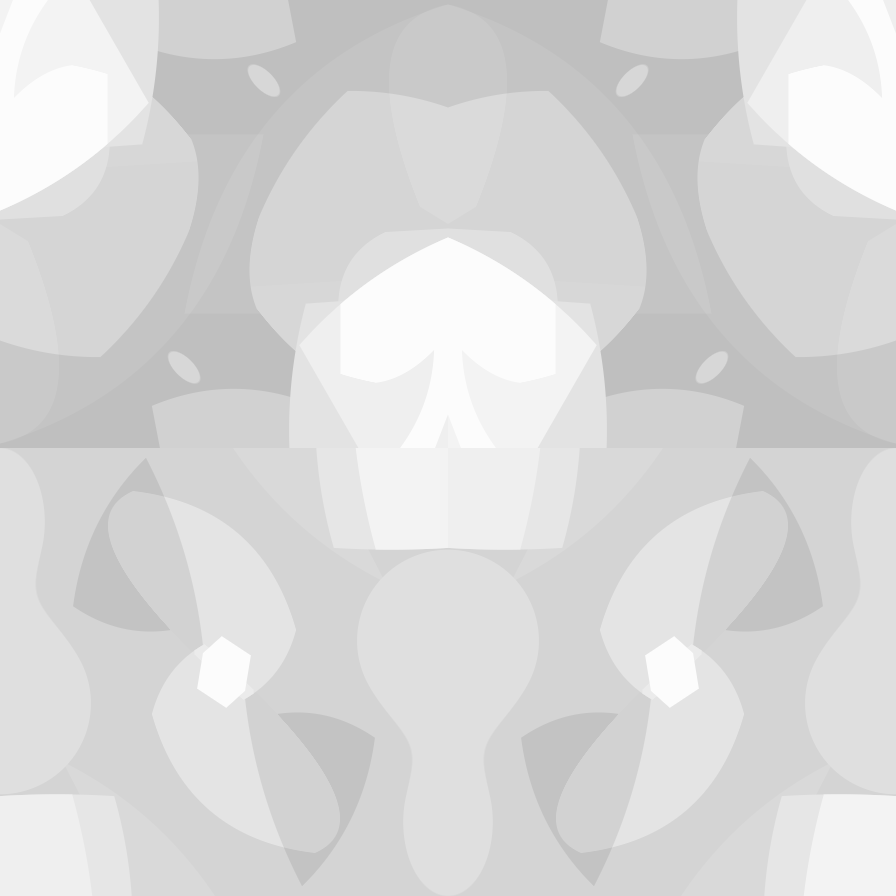
This background is drawn by a Shadertoy shader. Its source:

```glsl
// Grey translucent-looking paper shapes, mirrored left to right in two bands.
// Each band is a tile with half-turn symmetry: every shape is drawn at p and 1-p.
// Shapes are intersections of parabolic edges, painted from back to front.

float pixelSize;

// Positive to the left of the chord a-b; bulge pushes the edge to the right.
float side(vec2 p, vec2 a, vec2 b, float bulge) {
    vec2 dir = normalize(b - a), r = p - a;
    float t = dot(r, dir) / distance(a, b);
    return dir.x * r.y - dir.y * r.x + 4.0 * bulge * t * (1.0 - t);
}

float cover(float d) { return clamp(d / pixelSize + 0.5, 0.0, 1.0); }

void paint(inout float grey, float d, float tone) { grey = mix(grey, tone, cover(d)); }

float all3(float a, float b, float c) { return min(a, min(b, c)); }

// Upper band: soft bell and curved panel behind the dome
void upperBack(inout float grey, vec2 p) {
    float bell = min(side(p, vec2(0.55, 0.45), vec2(0.0, 0.99), 0.10), p.y - 0.3);
    grey += 0.02 * cover(bell);
    float panel = min(side(p, vec2(0.643, 0.0), vec2(0.661, 0.094), 0.0),
                      side(p, vec2(0.661, 0.094), vec2(0.31, 0.10), 0.035));
    paint(grey, min(panel, p.x - 0.25), 0.82);
    // Small tilted seed
    vec2 c = p - vec2(0.589, 0.18);
    vec2 seed = vec2(c.x + c.y, c.x - c.y) * 0.7071 / vec2(0.046, 0.021);
    paint(grey, (1.0 - length(seed)) * 0.021, 0.845);
}

// Upper band: dome, crown, skirt and bright hat
void upperFront(inout float grey, vec2 p, float shade) {
    float dome = all3(side(p, vec2(0.031, 0.219), vec2(0.318, 0.198), 0.064),
                      side(p, vec2(0.318, 0.198), vec2(0.44, 0.44), 0.047),
                      side(p, vec2(0.42, 0.52), vec2(0.224, 0.797), 0.018));
    dome = min(dome, side(p, vec2(0.224, 0.797), vec2(0.0, 0.76), 0.01));
    paint(grey, dome, 0.845);
    grey -= 0.01 * cover(min(dome, side(p, vec2(0.44, 0.36), vec2(0.2, 0.375), 0.0) * -1.0));

    float column = all3(side(p, vec2(0.0, 0.5), vec2(0.156, 0.596), 0.0),
                        side(p, vec2(0.156, 0.596), vec2(0.13, 0.85), 0.0),
                        side(p, vec2(0.13, 0.85), vec2(0.0, 0.99), 0.035));
    grey += 0.02 * cover(column);

    float crown = all3(side(p, vec2(0.245, 0.318), vec2(0.14, 0.482), 0.03),
                       side(p, vec2(0.14, 0.482), vec2(0.0, 0.49), 0.0), p.y - 0.3);
    paint(grey, crown, 0.88);
    float skirt = min(side(p, vec2(0.354, 0.0), vec2(0.318, 0.32), 0.012),
                      side(p, vec2(0.32, 0.322), vec2(0.0, 0.345), 0.0));
    paint(grey, skirt, 0.89);

    float hat = side(p, vec2(0.34, 0.22), vec2(0.0, 0.47), 0.025);
    float funnel = side(p, vec2(0.2, 0.0), vec2(0.34, 0.22), -0.008);
    funnel = side(p, vec2(0.2, 0.0), vec2(0.335, 0.235), 0.0);
    paint(grey, min(hat, funnel), 0.945 + shade);
    paint(grey, all3(hat, dome, 0.24 - p.x), 0.99);
    float stem = all3(side(p, vec2(0.107, 0.0), vec2(0.031, 0.219), -0.018),
                      side(p, vec2(0.0, 0.075), vec2(0.029, 0.0), 0.0), 0.3 - p.y);
    paint(grey, stem, 0.99);
}

// Lower band petal, and the ribbon edge that splits it
float petalShape(vec2 p) {
    float d = all3(side(p, vec2(0.297, 0.096), vec2(0.661, 0.406), 0.08),
                   side(p, vec2(0.661, 0.406), vec2(0.505, 0.58), 0.03),
                   side(p, vec2(0.505, 0.58), vec2(0.245, 0.203), 0.04));
    return min(d, side(p, vec2(0.245, 0.203), vec2(0.297, 0.096), 0.025));
}

float ribbonEdge(vec2 p) { return side(p, vec2(0.458, 0.5), vec2(0.354, 0.08), -0.02); }

void lowerBack(inout float grey, vec2 p) {
    float fan = all3(side(p, vec2(0.14, 0.7), vec2(0.48, 1.0), 0.03),
                     side(p, vec2(0.294, 1.0), vec2(0.14, 0.7), 0.0), 1.0);
    grey += 0.02 * cover(fan);
    float bean = all3(side(p, vec2(0.4, 0.403), vec2(0.19, 0.37), 0.02),
                      side(p, vec2(0.165, 0.34), vec2(0.349, 0.0), 0.035), -ribbonEdge(p));
    paint(grey, bean, 0.765);
    paint(grey, petalShape(p), 0.825);
}

void lowerFront(inout float grey, vec2 p, float shade) {
    paint(grey, min(petalShape(p), ribbonEdge(p)), 0.893);
    // Keyhole: head and foot joined by a smooth neck
    float head = length(p - vec2(0.0, 0.57)) - 0.203;
    float foot = (length((p - vec2(0.0, 0.165)) / vec2(0.1, 0.165)) - 1.0) * 0.1;
    float blend = max(0.16 - abs(head - foot), 0.0);
    paint(grey, -min(head, foot) + blend * blend / 0.64, 0.875);
    // Tapered block with a brighter middle
    float base = side(p, vec2(0.0, 0.777), vec2(0.255, 0.777), 0.004);
    float taper = side(p, vec2(0.255, 0.777), vec2(0.294, 1.0), 0.006);
    float middle = side(p, vec2(0.138, 0.698), vec2(0.206, 1.0), 0.008);
    paint(grey, min(base, taper), 0.9);
    paint(grey, min(base, middle), 0.945 - shade);
}

float gemHalf(vec2 p) {
    vec2 c = p - 0.5;
    return all3(side(c, vec2(0.047, 0.042), vec2(0.005, 0.08), 0.0),
                side(c, vec2(0.005, 0.08), vec2(-0.06, 0.037), 0.0),
                side(c, vec2(-0.06, 0.037), vec2(-0.047, -0.042), 0.0));
}

void mainImage(out vec4 fragColor, in vec2 fragCoord) {
    vec2 uv = fragCoord / iResolution.xy;
    pixelSize = 2.0 / min(iResolution.x, iResolution.y);
    vec2 p = vec2(abs(uv.x * 2.0 - 1.0), fract(uv.y * 2.0)), q = 1.0 - p;
    float shade = uv.x < 0.5 ? -0.009 : 0.009;
    float grey;
    if (uv.y >= 0.5) {
        grey = 0.75;
        upperBack(grey, p);
        upperBack(grey, q);
        upperFront(grey, p, shade);
        upperFront(grey, q, -shade);
    } else {
        grey = 0.83;
        lowerBack(grey, p);
        lowerBack(grey, q);
        lowerFront(grey, p, shade);
        lowerFront(grey, q, -shade);
        vec2 box = vec2(0.066, 0.098) - abs(p - 0.5);
        paint(grey, all3(min(box.x, box.y), petalShape(p), petalShape(q)), 0.92);
        paint(grey, min(gemHalf(p), gemHalf(q)), 0.99);
    }
    fragColor = vec4(vec3(grey), 1.0);
}
```
